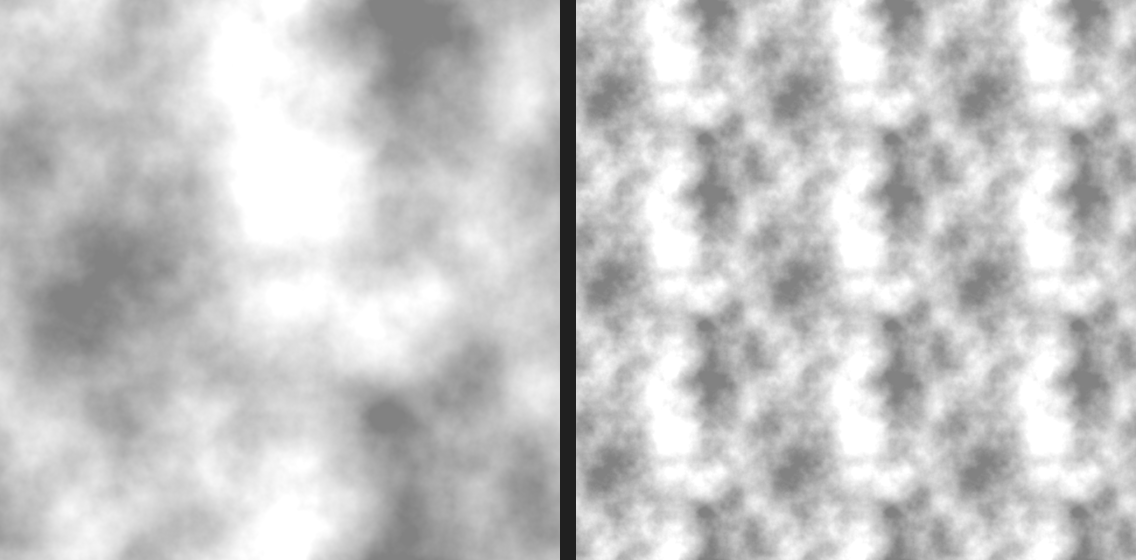
Left: one tile. Right: repeated 3 by 3.
Reproduce this texture procedurally as a WebGL 1 fragment shader.

```glsl
precision highp float;
uniform vec2 u_resolution;

const float PI = 3.14159265;

vec2 hashGradient(vec2 cell, float seed) {
  vec3 h = fract(vec3(cell.xyx + seed) * vec3(0.1031, 0.1030, 0.0973));
  h += dot(h, h.yzx + 33.33);
  return fract((h.xx + h.yz) * h.zy) * 2.0 - 1.0;
}

float cornerValue(vec2 cell, vec2 corner, vec2 local, float period, float seed) {
  return dot(hashGradient(mod(cell + corner, period), seed), local - corner);
}

// Gradient noise that wraps after a whole number of cells
float wrappedNoise(vec2 p, float period, float seed) {
  vec2 cell = floor(p);
  vec2 local = fract(p);
  vec2 blend = local * local * local * (local * (local * 6.0 - 15.0) + 10.0);
  float low = mix(cornerValue(cell, vec2(0.0, 0.0), local, period, seed),
                  cornerValue(cell, vec2(1.0, 0.0), local, period, seed), blend.x);
  float high = mix(cornerValue(cell, vec2(0.0, 1.0), local, period, seed),
                   cornerValue(cell, vec2(1.0, 1.0), local, period, seed), blend.x);
  return mix(low, high, blend.y);
}

float cloudDetail(vec2 uv) {
  float sum = 0.0;
  float amplitude = 0.36;
  float period = 5.0;
  for (int octave = 0; octave < 6; octave++) {
    sum += amplitude * wrappedNoise(uv * period, period, 17.0 + period);
    amplitude *= 0.5;
    period *= 2.0;
  }
  return sum;
}

// Broad light and dark masses, periodic in both directions
float cloudMasses(vec2 uv) {
  vec2 angle = 2.0 * PI * uv;
  float waves = 0.14 * sin(angle.x) * cos(angle.y)
              - 0.06 * cos(angle.x) + 0.05 * cos(2.0 * angle.x);
  vec2 offset = sin(PI * (uv - vec2(0.5, 0.68))) * vec2(2.6, 1.5);
  return waves + 0.25 * exp(-dot(offset, offset));
}

void main() {
  vec2 uv = gl_FragCoord.xy / u_resolution;
  float brightness = 0.765 + cloudMasses(uv) + cloudDetail(uv);
  gl_FragColor = vec4(vec3(clamp(brightness, 0.51, 1.0)), 1.0);
}
```
